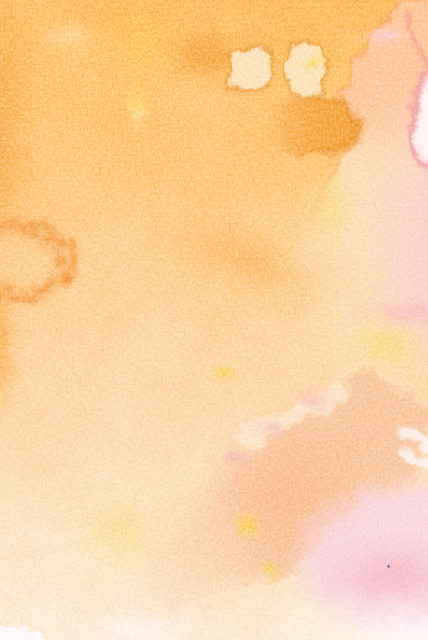
Reproduce this background procedurally as a Shadertoy shader.

```glsl
// Watercolour paper: an orange-to-cream ground with peach and pink washes.
// Soft ellipses and noise-warped polygons lay down pigment, drying rims darken
// some edges, fine noise gives grain. Positions are in canvas widths.

vec3 col; // paper colour so far
vec2 q;   // position with wobbling edges

vec2 slope(vec2 cell) {
  float a = 6.2832 * fract(sin(dot(cell, vec2(127.1, 311.7))) * 4375.85);
  return vec2(cos(a), sin(a));
}

float noise(vec2 p) {
  vec2 i = floor(p), f = fract(p), u = f * f * (3. - 2. * f), e = vec2(1, 0);
  float low = mix(dot(slope(i), f), dot(slope(i + e), f - e), u.x);
  float high = mix(dot(slope(i + e.yx), f - e.yx), dot(slope(i + 1.), f - 1.), u.x);
  return mix(low, high, u.y);
}

float fbm(vec2 p) {
  float sum = 0., amp = .6;
  for (int i = 0; i < 4; i++) {
    sum += amp * noise(p);
    p = mat2(1.6, 1.2, -1.2, 1.6) * p + 3.7;
    amp *= .55;
  }
  return sum;
}

// Signed distances
float ellipse(vec2 c, vec2 r) { return (length((q - c) / r) - 1.) * min(r.x, r.y); }

float segment(vec2 a, vec2 b) {
  vec2 d = b - a;
  return length(q - a - d * clamp(dot(q - a, d) / dot(d, d), 0., 1.));
}

float polygon(vec2 v[8]) {
  float d = 9., side = 1.;
  for (int i = 0, j = 7; i < 8; j = i, i++) {
    d = min(d, segment(v[i], v[j]));
    vec2 e = v[j] - v[i], w = q - v[i];
    bvec3 c = bvec3(q.y >= v[i].y, q.y < v[j].y, e.x * w.y > e.y * w.x);
    if (all(c) || !any(c)) side = -side;
  }
  return side * d;
}

// Pigment: flat tint, soft stain (centre, radius), filled shape, drying rim
void tint(vec3 c, float a) { col = mix(col, c, clamp(a, 0., 1.)); }
void stain(vec3 c, float a, vec4 s) {
  vec2 d = (q - s.xy) / s.zw;
  tint(c, a * exp(-dot(d, d)));
}
float fill(float d, float soft) { return smoothstep(soft, -soft, d); }
float rim(float d, float width) { return exp(-d * d / (width * width)); }

void mainImage(out vec4 fragColor, in vec2 fragCoord) {
  vec2 p = fragCoord / iResolution.x;
  float soft = max(.003, 1. / iResolution.x), mottle = fbm(p * 5.);
  q = p + .035 * vec2(fbm(p * 19.), fbm(p * 19. + 9.));
  vec3 orange = vec3(.96, .65, .25), cream = vec3(.995, .91, .77);
  vec3 pink = vec3(.95, .69, .75), white = vec3(.995, .97, .97);

  // Ground: cream at the foot, orange at the head
  col = mix(vec3(.995, .92, .82), vec3(.99, .84, .65), smoothstep(0., .75, p.y));
  tint(vec3(.985, .76, .42), smoothstep(.55, 1.5, p.y));
  col += (mottle + .4 * fbm(p * 26.)) * vec3(0, .04, .09);

  // Soft stains and pale blooms
  stain(orange, .45, vec4(0, 1.15, .06, .3));
  stain(orange, .55, vec4(0, .69, .035, .13));
  stain(orange, .7, vec4(.49, 1.365, .08, .045));
  stain(orange, .4, vec4(.59, .88 - .4 * (p.x - .59), .15, .07));
  stain(cream, .45, vec4(.16, 1.41, .05, .035));
  stain(cream, .65, vec4(.32, 1.235, .018, .035));
  stain(cream, .6, vec4(.86, .73, .18, .14));

  // Feathered ring at the left edge
  float ring = ellipse(vec2(.05, .885), vec2(.115, .09));
  tint(vec3(.985, .82, .6), .7 * fill(ring, .02));
  tint(vec3(.95, .59, .23), rim(ring, ring > 0. ? .012 : .03) * (.55 + .6 * noise(p * 48.)));

  // Upper right wash: peach above, cream and pink below
  float wash = polygon(vec2[8](vec2(.94, 1.5), vec2(.863, 1.406), vec2(.793, 1.281), vec2(.836, 1.178),
    vec2(.73, 1.02), vec2(.726, .914), vec2(1.08, .62), vec2(1.08, 1.5)));
  float crisp = smoothstep(.9, 1.2, p.y);
  vec3 veil = mix(vec3(.99, .88, .75), vec3(.985, .79, .63), smoothstep(1.08, 1.27, p.y));
  veil = mix(veil, vec3(.985, .83, .82), smoothstep(.83, 1.02, p.x + .1 * mottle) * smoothstep(1.35, 1.1, p.y));
  tint(veil, .92 * fill(wash, mix(.1, soft, crisp)));
  tint(vec3(.95, .64, .36), .45 * crisp * rim(wash, .007));
  stain(pink, .4, vec4(.95, .765, .1, .025));
  stain(vec3(.99, .82, .83), .8, vec4(.9, 1.41, .04, .015));

  // Orange pool, crisp only on its right
  float pool = ellipse(vec2(.728, 1.2), vec2(.112, .064));
  float right = smoothstep(.57, .77, p.x);
  tint(orange, .85 * right * fill(pool, mix(.05, soft, right)));
  tint(vec3(.9, .56, .16), .4 * right * right * rim(pool, .008));

  // White gap with a red-pink drying line
  float gap = ellipse(vec2(1.02, 1.215), vec2(.058, .115));
  tint(white, .9 * fill(gap, .007));
  tint(vec3(.93, .56, .58), .65 * rim(gap, .008));
  tint(vec3(.95, .6, .57), .6 * rim(segment(vec2(.95, 1.46), vec2(1, 1.32)), .009));

  // Two bare patches in the orange
  for (float k = 0.; k < 2.; k++) {
    vec2 c = abs(q - vec2(.585 + .13 * k, 1.332)) / vec2(.05 - .007 * k, .048 + .009 * k);
    float bare = (pow(dot(c * c, c), .333) - 1.) * .045;
    tint(vec3(.99, .89, .74), fill(bare, soft));
    tint(vec3(.92, .61, .24), .55 * rim(bare - .002, .005));
  }

  // Peach brush stroke, bare strip and pink dabs along its top
  float stroke = polygon(vec2[8](vec2(.36, .22), vec2(.55, .426), vec2(.75, .54), vec2(.84, .635),
    vec2(1.02, .535), vec2(.957, .367), vec2(.703, .162), vec2(.39, .08)));
  float load = smoothstep(.4, .7, p.x);
  tint(vec3(.975, .78, .63), fill(stroke, mix(.09, .014, load)) * (.45 + .45 * load + .4 * mottle));
  stain(vec3(.96, .7, .53), .5, vec4(.68, .33, .14, .11));
  tint(vec3(.995, .91, .81), .85 * fill(segment(vec2(.58, .475), vec2(.79, .575)) - .022, .01));
  for (float k = 0.; k < 3.; k++)
    stain(vec3(.96, .72, .72), .55, vec4(.55 + .09 * k, .425 + .068 * k, .032, .018));
  for (float k = 0.; k < 2.; k++)
    tint(white, .8 * fill(segment(vec2(.94, .49 - .05 * k), vec2(1.03, .44 - .05 * k)) - .013, .008));

  // Pink wash and bare paper at the foot
  tint(vec3(.985, .85, .89), .9 * fill(ellipse(vec2(1, .185), vec2(.29, .18)), .035));
  stain(pink, .6, vec4(.92, .15, .12, .065));
  stain(white, .9, vec4(.98, .01, .2, .06));
  tint(cream, .85 * fill(segment(vec2(.47, .09), vec2(.69, .145)) - .006, .007));
  stain(white, .7, vec4(.32, .02, .1, .045));
  tint(white, fill(ellipse(vec2(.03, 0), vec2(.075, .028)), soft));

  // Yellow accents, the small ones stronger
  vec4 accents[9] = vec4[9](vec4(.34, 1.4, .06, .06), vec4(.32, 1.26, .02, .04), vec4(.732, 1.35, .02, .015),
    vec4(.525, .622, .028, .015), vec4(.77, 1.01, .05, .07), vec4(.58, .265, .018, .02),
    vec4(.63, .165, .016, .016), vec4(.28, .25, .08, .07), vec4(.9, .69, .06, .04));
  for (int i = 0; i < 9; i++)
    stain(vec3(.98, .84, .28), mix(.65, .25, smoothstep(.02, .05, accents[i].w)), accents[i]);

  // Ink speck and paper grain, strongest on deep pigment
  tint(vec3(.3, .3, .55), .8 * fill(length(p - vec2(.908, .172)) - .003, soft));
  float grain = noise(p * 237.) + .7 * noise(p * 131. + 5.);
  col += grain * vec3(.025, .09, .18) * (1.35 - 1.1 * col.b);
  fragColor = vec4(col, 1);
}
```
